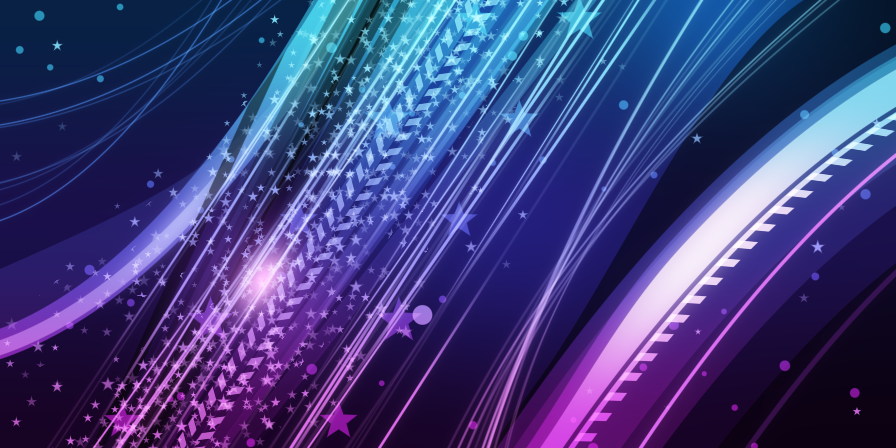
Write a Shadertoy shader that draws this background.

```glsl
float hash(float n) { return fract(sin(n * 91.345) * 43758.55); }
float hash(vec2 p) { return fract(sin(dot(p, vec2(127.1, 311.7))) * 43758.55); }

// Antialiased coverage of a signed distance
float fill(float d) { return smoothstep(.8, -.8, d * iResolution.y); }
float strip(float d, float lo, float hi) { return fill(lo - d) * fill(d - hi); }

// Thin line with a faint halo
float strand(float d, float w) { return fill(abs(d) - w) + .15 * exp(-abs(d) / (w * 3.)); }

float glow(vec2 q, float r) { return exp(-dot(q, q) / (r * r)); }

float star(vec2 q, float r) {
  float a = abs(mod(atan(q.x, q.y) + .62832, 1.25664) - .62832);
  vec2 k = length(q) * vec2(sin(a), cos(a));
  return dot(k - vec2(0, r), vec2(.937, .35));
}

// Magenta below, blue in the middle, cyan above
vec3 tint(float y) {
  vec3 c = mix(vec3(.78, .1, .85), vec3(.3, .32, .97), smoothstep(.05, .5, y));
  return mix(c, vec3(.2, .78, .95), smoothstep(.45, .95, y));
}

// Signed distance above the parabola y = a + b x + c x^2
float arc(vec2 p, float a, float b, float c) {
  float slope = b + 2. * c * p.x;
  return (p.y - a - b * p.x - c * p.x * p.x) / sqrt(1. + slope * slope);
}

// Screen blend
void light(inout vec3 col, vec3 c, float amount) {
  col += (1. - col) * clamp(c * amount, 0., 1.);
}

void mainImage(out vec4 fragColor, in vec2 fragCoord) {
  vec2 p = fragCoord / iResolution.y;
  vec3 hue = tint(p.y), pale = mix(hue, vec3(1), .35);
  float lane = (p.x - .42 - .66 * p.y) * .835;

  // Night backdrop
  vec3 col = mix(vec3(.09, .01, .14), vec3(.1, .06, .29), smoothstep(0., .5, p.y));
  col = mix(col, vec3(.03, .13, .27), smoothstep(.5, 1., p.y));
  light(col, vec3(.06, .35, .75), .7 * glow(p - vec2(1.6, 1.02), .3));
  light(col, vec3(.1, .15, .7), .4 * glow(p - vec2(1.15, .55), .35));

  // Right-hand sweeps and their shadows
  float ribbon = arc(p - vec2(1.22, 0), 0., 1.45, -.55);
  col *= 1. - .5 * strip(ribbon, .09, .1 + .17 * smoothstep(1.2, 1.8, p.x));
  light(col, hue, .2 * strip(ribbon, -.22, .09));
  light(col, hue, .2 * strip(ribbon, -.14, .06));
  col *= 1. - .5 * fill(ribbon + .33);

  // Left-hand sweep
  float sweep = arc(p, .23, .35, .85), under = fill(sweep - .05);
  light(col, hue, .2 * strip(sweep, -.03, .16 * smoothstep(.7, 0., p.x)));
  light(col, hue, .6 * strip(sweep, -.03, .025 + .035 * p.y));
  light(col, pale, .6 * strip(sweep, -.022, .01) * smoothstep(.62, .4, p.x));
  light(col, pale, .6 * glow(vec2(sweep, (p.x - .4) * .25), .03));

  // Thin arcs in the upper left
  for (float i = 0.; i < 9.; i++) {
    float start = .5 + .28 * hash(i + 3.), reach = .45 + .022 * i;
    float b = (1. - start) / reach;
    float d = arc(p, start, .35 * b, .65 * b / reach);
    light(col, vec3(.2, .4, .75), (.2 + .5 * hash(i)) * strand(d, .0015));
  }

  // Broad translucent beams, every third one a shadow
  light(col, hue, .75 * under * strip(lane, -.33, -.05) * smoothstep(.5, 1., p.y));
  light(col, vec3(.08, .3, .8), .6 * strip(lane, -.05, .12) * smoothstep(.3, 1., p.y));
  for (float i = 0.; i < 24.; i++) {
    float d = lane - mix(-.34, .24, hash(i + 20.)) * (.5 + .5 * p.y);
    float beam = under * hash(i + 80.) * fill(abs(d) - .004 - .02 * hash(i + 50.));
    if (mod(i, 3.) < 1.) col *= 1. - .55 * beam;
    else light(col, hue, (.15 + .4 * p.y) * beam);
  }

  // Fine bright strands
  for (float i = 0.; i < 28.; i++) {
    float d = lane - mix(-.26, .36, hash(i + 7.)) - .1 * (hash(i + 31.) - .5) * (p.y - .5);
    float span = smoothstep(.45, .1, abs(p.y - hash(i + 60.)));
    light(col, pale, under * (.12 + .75 * span) * strand(d, .001 + .0025 * hash(i + 90.)));
  }

  // Crossing strands right of centre
  for (float i = 0.; i < 12.; i++) {
    float k = hash(i + 140.) - .5;
    float x = 1. + .3 * k + p.y * (.5 - .6 * k + p.y * (.15 + .3 * hash(i + 11.)));
    light(col, pale, (.15 + .5 * hash(i + 4.)) * strand((p.x - x) * .78, .001 + .002 * hash(i + 170.)));
  }

  // Central tread of chevrons
  float along = dot(p, vec2(.551, .835)), tread = abs(lane);
  float chevron = abs(fract(along * 25. - tread * 22.) - .5) - .24;
  light(col, pale, .8 * fill(chevron / 25.) * strip(tread, .007, .03));

  // Small stars, densest along the lane
  for (float i = 0.; i < 5.; i++) {
    vec2 g = (p + i * vec2(.137, .071)) / (.035 + .004 * i);
    vec2 cell = floor(g) + 37. * i;
    vec2 jitter = .4 * vec2(hash(cell), hash(cell + 5.3)) - .2;
    float density = .75 * glow(vec2(lane + .04, 0), .17) + .2 * glow(vec2(sweep, 0), .06);
    float d = star(fract(g) - .5 - jitter, .17 + .13 * hash(cell + 9.1)) * .04;
    light(col, pale, step(hash(cell + 2.7), density) * (.25 + .75 * hash(cell + 1.9)) * fill(d));
  }

  // Large stars in two rows beside the tread
  for (float i = 0.; i < 10.; i++) {
    float side = mod(i, 2.), y = .06 + .112 * (i - side);
    float x = .42 + .66 * y + mix(-.2 + .22 * y, .3 - .06 * y, side);
    light(col, hue, .65 * fill(star(p - vec2(x, y), .042 + .012 * hash(i))));
  }

  // Bright ribbon with toothed lower edge
  vec3 shine = mix(vec3(.85, .25, .95), vec3(1, .9, 1), smoothstep(0., .42, p.y));
  shine = mix(shine, vec3(.5, .88, 1), smoothstep(.5, .8, p.y));
  float top = .012 + .03 * smoothstep(0., .45, p.y);
  light(col, shine, .85 * strip(ribbon, -.03, top));
  light(col, hue, .45 * strip(ribbon, top, top + .025));
  light(col, shine, .7 * glow(vec2(ribbon, (p.x - 1.58) * .22), .05));
  float teeth = abs(fract(dot(p, vec2(.68, .73)) * 18. + ribbon * 14.) - .5) - .2;
  light(col, shine, .9 * fill(teeth / 18.) * strip(ribbon, -.075, -.042));
  light(col, shine, .9 * strip(ribbon, -.052, -.04));

  // Trails below the ribbon
  light(col, vec3(.85, .4, .95), .85 * strand(arc(p - vec2(1.43, 0), 0., 1.5, -.62), .004));
  light(col, vec3(.5, .15, .65), .3 * strand(arc(p - vec2(1.67, 0), 0., 1.4, -.65), .006));

  // Floating discs
  for (float i = 0.; i < 48.; i++) {
    vec2 c = vec2(2. * fract(i * .618 + .1), hash(i + 210.));
    light(col, hue, .65 * fill(length(p - c) - .005 - .007 * hash(i + 260.)));
  }
  light(col, pale, .85 * fill(length(p - vec2(.943, .297)) - .022));

  // Flare
  light(col, vec3(1, .7, 1), glow(vec2(lane + .068, (along - .636) * .6), .045));
  light(col, vec3(.7, .2, .9), .4 * glow(p - vec2(.58, .37), .16));
  fragColor = vec4(col, 1);
}
```
